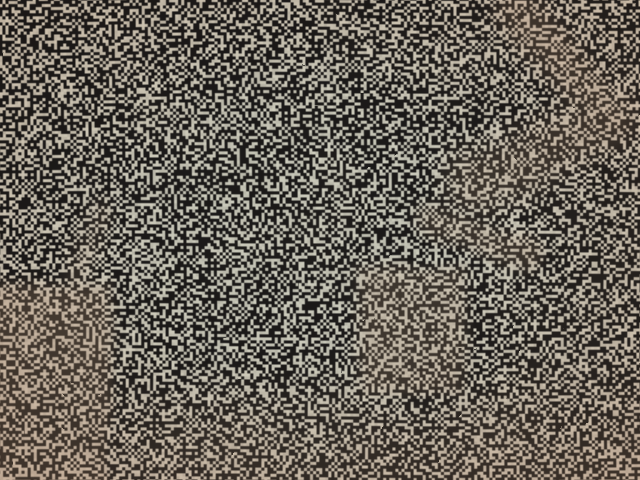
This texture is drawn by a Shadertoy shader. Its source:

```glsl
// Fine black and pale square-grain static, softly blurred, under faint warm reflections.

const float ROWS = 158.0;                       // grain rows over the canvas height
const vec3 INK = vec3(0.105, 0.098, 0.095);
const vec3 PALE = vec3(0.81, 0.80, 0.74);
const vec3 HAZE_INK = vec3(0.27, 0.235, 0.20);
const vec3 HAZE_PALE = vec3(0.79, 0.74, 0.67);

float hash(vec2 p) {
    vec3 q = fract(p.xyx * vec3(0.1031, 0.1030, 0.0973));
    q += dot(q, q.yzx + 33.33);
    return fract((q.x + q.y) * q.z);
}

vec2 gradientAt(vec2 cell) {
    float angle = 6.28318 * hash(cell + 71.0);
    return vec2(cos(angle), sin(angle));
}

float gradientNoise(vec2 p) {
    vec2 i = floor(p), f = fract(p), e = vec2(1.0, 0.0);
    vec2 w = f * f * f * (f * (f * 6.0 - 15.0) + 10.0);
    float low = mix(dot(gradientAt(i), f), dot(gradientAt(i + e), f - e), w.x);
    float high = mix(dot(gradientAt(i + e.yx), f - e.yx),
                     dot(gradientAt(i + 1.0), f - 1.0), w.x);
    return mix(low, high, w.y);
}

// Neighbours repel each other, more so vertically: dots and short dashes
float grain(vec2 cell, float threshold) {
    vec2 e = vec2(1.0, 0.0);
    float beside = hash(cell + e) + hash(cell - e);
    float stacked = hash(cell + e.yx) + hash(cell - e.yx);
    float value = hash(cell) - 0.17 * beside - 0.25 * stacked;
    float tone = 0.88 + 0.12 * hash(cell + 301.0);
    return step(threshold, value) * tone;
}

// Blend the four nearest grains for soft, rounded edges
float softGrain(vec2 p, float threshold, float blur) {
    vec2 i = floor(p - 0.5), e = vec2(1.0, 0.0);
    vec2 w = smoothstep(0.5 - blur, 0.5 + blur, fract(p - 0.5));
    float low = mix(grain(i, threshold), grain(i + e, threshold), w.x);
    float high = mix(grain(i + e.yx, threshold), grain(i + 1.0, threshold), w.x);
    return mix(low, high, w.y);
}

float boxDistance(vec2 p, vec2 center, vec2 halfSize) {
    vec2 d = abs(p - center) - halfSize;
    return length(max(d, 0.0)) + min(max(d.x, d.y), 0.0);
}

float bandDistance(vec2 p, vec2 a, vec2 b, float radius) {
    vec2 pa = p - a, ba = b - a;
    float t = clamp(dot(pa, ba) / dot(ba, ba), 0.0, 1.0);
    return length(pa - ba * t) - radius;
}

float glow(float d, float softness) {
    return 1.0 - smoothstep(-softness, softness, d);
}

// Reflected blocks and slanted bands, plus a broad veil along the bottom
float reflections(vec2 p) {
    vec2 q = p + 0.012 * vec2(gradientNoise(p * 9.0), gradientNoise(p * 9.0 + 40.0));
    float left = glow(boxDistance(q, vec2(0.0, 0.17), vec2(0.235, 0.24)), 0.025);
    left = max(left, 0.7 * glow(bandDistance(q, vec2(0.14, 0.36), vec2(0.21, 0.55), 0.025), 0.04));
    float middle = glow(boxDistance(q, vec2(0.86, 0.31), vec2(0.11, 0.135)), 0.03);
    float bands = glow(bandDistance(q, vec2(1.08, 0.98), vec2(1.27, 0.75), 0.05), 0.04);
    bands = max(bands, glow(bandDistance(q, vec2(1.26, 0.75), vec2(1.00, 0.62), 0.07), 0.06));
    bands = max(bands, glow(bandDistance(q, vec2(0.90, 0.54), vec2(1.10, 0.47), 0.035), 0.03));
    float veil = 0.55 * smoothstep(0.30, 0.0, p.y) + 0.2 * smoothstep(0.8, 1.3, p.x);
    float haze = max(max(0.9 * left, 0.85 * middle), max(0.8 * bands, veil));
    return clamp(haze + 0.2 * gradientNoise(p * 5.0), 0.0, 1.0);
}

void mainImage(out vec4 fragColor, in vec2 fragCoord) {
    vec2 p = fragCoord / iResolution.y;
    float aspect = iResolution.x / iResolution.y;

    // Grain on a slightly bent grid
    vec2 bend = 0.006 * vec2(gradientNoise(p * 1.7), gradientNoise(p * 1.7 + 19.0));
    float threshold = 0.145 + 0.04 * gradientNoise(p * 6.0);
    float light = softGrain((p + bend) * ROWS + 200.0, threshold, 0.36);

    // Haze lifts the dark ground and warms the pale grains
    float haze = reflections(p);
    vec3 color = mix(mix(INK, HAZE_INK, haze), mix(PALE, HAZE_PALE, haze), light);

    // Cool centre, warm and slightly dimmer rim
    vec2 rim = (p - vec2(0.5 * aspect, 0.5)) / vec2(aspect, 1.0);
    float edge = smoothstep(0.15, 0.75, length(rim));
    color *= mix(vec3(0.99, 1.0, 1.0), vec3(0.99, 0.93, 0.90), edge);
    fragColor = vec4(color, 1.0);
}
```
